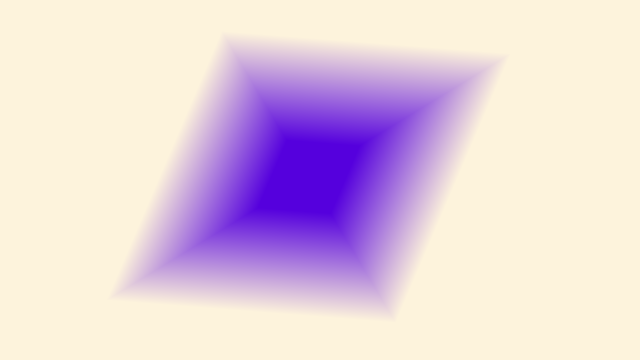
Give the GLSL for this background, as a WebGL 2 fragment shader.

```glsl
#version 300 es
precision highp float;
// A violet parallelogram that fades into a cream ground.
// Each point is written in the shape's own skewed axes; the larger
// coordinate gives nested parallelograms, which drive a linear fade.

uniform vec2 u_resolution;
out vec4 fragColor;

// Lengths are in canvas heights, measured from the canvas centre.
const vec2 CENTRE = vec2(-0.0313, 0.0086);
const vec2 HALF_WIDTH = vec2(0.402, -0.0312);  // centre to right side
const vec2 HALF_HEIGHT = vec2(0.160, 0.374);   // centre to top side
const float CORE_SIZE = 0.25;                  // solid part of the shape

const vec3 CREAM = vec3(0.992, 0.953, 0.863);
const vec3 VIOLET = vec3(0.333, 0.0, 0.867);

// 0 at the centre, 1 on the outline of the parallelogram.
float skewedBoxDistance(vec2 p) {
    vec2 local = inverse(mat2(HALF_WIDTH, HALF_HEIGHT)) * p;
    return max(abs(local.x), abs(local.y));
}

void main() {
    vec2 p = (gl_FragCoord.xy - 0.5 * u_resolution) / u_resolution.y;

    // Linear ramp from the solid core out to the rim.
    float d = skewedBoxDistance(p - CENTRE);
    float fade = clamp((d - CORE_SIZE) / (1.0 - CORE_SIZE), 0.0, 1.0);

    fragColor = vec4(mix(VIOLET, CREAM, fade), 1.0);
}
```
